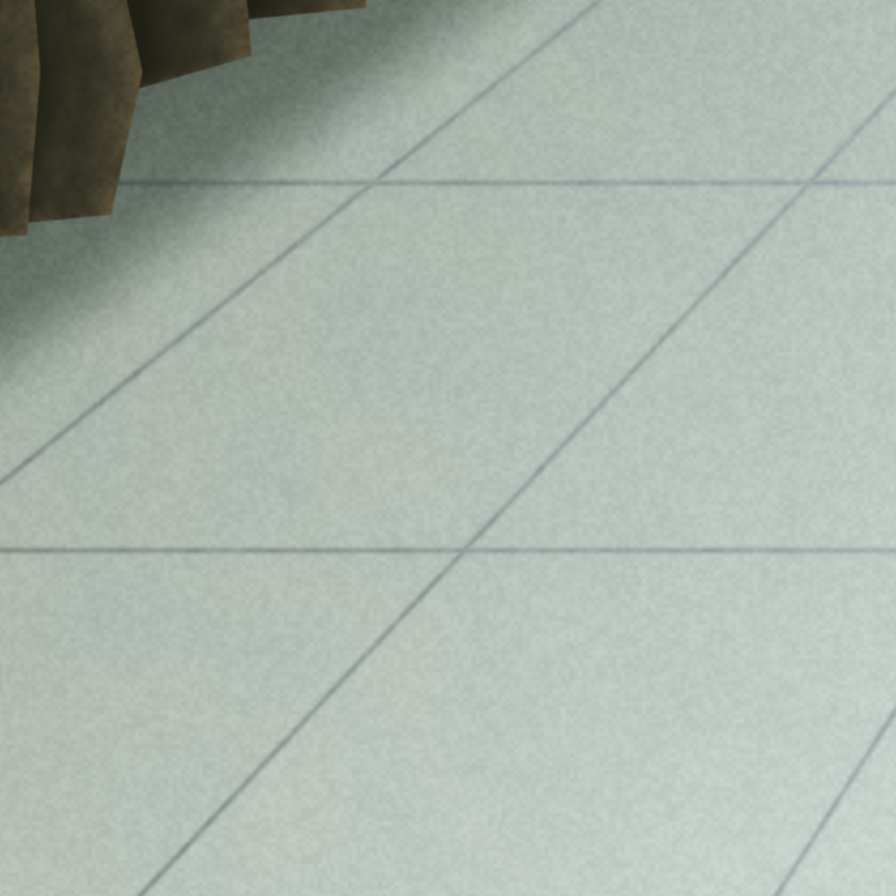
A three.js fragment shader for this texture:

```glsl
// Pale stone floor tiles receding in perspective, with a soft shadow and the
// hem of a pleated brown cloth at the upper left. The tile grid comes from a
// projective mapping; grain is value noise, stains are layered sines.
varying vec2 vUv;

// Floor projection: lines meet far above the canvas
const vec2  VANISH      = vec2(2.4206, 2.4115);
const float COL_OFFSET  = 0.939;
const float COL_STEP    = 0.298;
const float ROW_OFFSET  = 0.4936;
const float ROW_STEP    = 0.1253;
const float LENS_BEND   = 0.012;
const float JOINT_WIDTH = 0.0036;
const float JOINT_DEPTH = 0.72;

// Surface
const float GRAIN_SCALE  = 210.0;
const float GRAIN_AMOUNT = 0.065;
const vec3 STONE_DIM    = vec3(0.63, 0.675, 0.64);
const vec3 STONE_BRIGHT = vec3(0.80, 0.845, 0.825);
const vec3 STAIN_TINT   = vec3(0.012, 0.002, -0.018);
const vec3 JOINT_DARK   = vec3(0.43, 0.47, 0.46);
const vec3 JOINT_PALE   = vec3(0.57, 0.61, 0.64);
const vec3 SHADOW_TINT  = vec3(0.60, 0.635, 0.61);

// Cloth folds, front to back: right edge, side taper, drop, rise of the hem
const vec4 FOLD_EDGE  = vec4(0.045, 0.159, 0.282, 0.413);
const vec4 FOLD_TAPER = vec4(0.08, 0.22, 0.08, 0.06);
const vec4 FOLD_DROP  = vec4(0.262, 0.236, 0.062, 0.008);
const vec4 FOLD_RISE  = vec4(0.05, 0.10, 0.29, 0.10);
const float FOLD_WIDTH = 0.125;
const vec3 CLOTH_DARK  = vec3(0.12, 0.12, 0.085);
const vec3 CLOTH_MID   = vec3(0.29, 0.275, 0.20);
const vec3 CLOTH_RIM   = vec3(0.40, 0.34, 0.22);

float hash(vec2 p) {
  vec3 q = fract(vec3(p.xyx) * 0.1031);
  q += dot(q, q.yzx + 33.33);
  return fract((q.x + q.y) * q.z);
}

float noise(vec2 p) {
  vec2 i = floor(p), f = fract(p);
  f = f * f * (3.0 - 2.0 * f);
  return mix(mix(hash(i), hash(i + vec2(1.0, 0.0)), f.x),
             mix(hash(i + vec2(0.0, 1.0)), hash(i + 1.0), f.x), f.y);
}

// Broad, cloudy variation in -1..1
float stains(vec2 p) {
  float a = sin(p.x * 9.0 + 2.0 * sin(p.y * 7.0 + 0.6));
  float b = sin(p.y * 15.0 - p.x * 8.0 + 1.5 * sin(p.x * 11.0));
  return 0.6 * a * b + 0.4 * sin(p.x * 23.0 + p.y * 19.0 + 2.0 * a);
}

float joint(float dist) {
  return exp(-dist * dist / (JOINT_WIDTH * JOINT_WIDTH));
}

vec3 floorColor(vec2 p) {
  // Canvas to tile coordinates
  float depth = VANISH.y - p.y;
  float slope = (p.x - VANISH.x) / depth;
  float col = (slope + COL_OFFSET) / COL_STEP;
  col += LENS_BEND * col * col;
  float row = (1.0 / depth - ROW_OFFSET) / ROW_STEP;

  // Light grows toward the lower right, each tile slightly different
  float light = -0.05 + 0.45 * p.x + 0.5 * (1.0 - p.y);
  light += 0.04 * (hash(floor(vec2(col, row)) + 20.0) - 0.5);
  float cloud = stains(p);
  vec3 c = mix(STONE_DIM, STONE_BRIGHT, clamp(light + 0.035 * cloud, 0.0, 1.0));
  c += STAIN_TINT * (0.5 + 0.5 * cloud) * (1.0 - p.x);

  // Joints, measured across the line in canvas units
  float colDist = abs(col - floor(col + 0.5)) * COL_STEP * depth;
  colDist /= sqrt(1.0 + slope * slope);
  float rowDist = abs(row - floor(row + 0.5)) * ROW_STEP * depth * depth;
  float line = max(joint(colDist), joint(rowDist));
  float wear = 0.85 + 0.3 * (noise(p * 60.0) - 0.5);
  c = mix(c, mix(JOINT_DARK, JOINT_PALE, p.x), line * wear * JOINT_DEPTH);

  // Soft shadow, deeper near the cloth
  float inside = (p.y - 0.59 - 0.75 * p.x) / 1.25 + 0.006 * cloud;
  c *= mix(vec3(1.0), SHADOW_TINT, smoothstep(-0.06, 0.065, inside));
  c *= 1.0 - 0.2 * smoothstep(0.06, 0.22, inside);

  // Fine grain at two sizes
  float grain = 0.65 * noise(p * GRAIN_SCALE)
              + 0.35 * noise(p.yx * GRAIN_SCALE * 0.53 + 7.0) - 0.5;
  return c + grain * GRAIN_AMOUNT;
}

vec3 addCloth(vec3 c, vec2 p) {
  float down = 1.0 - p.y;
  float mottle = 0.6 * noise(p * vec2(75.0, 45.0)) + 0.4 * noise(p * 170.0);
  for (int n = 0; n < 4; n++) {
    int i = 3 - n;
    float edge = FOLD_EDGE[i] - FOLD_TAPER[i] * abs(down - 0.08);
    float across = (edge - p.x) / FOLD_WIDTH;
    float hem = FOLD_DROP[i] + FOLD_RISE[i] * (FOLD_EDGE[i] - p.x);
    float cover = smoothstep(-0.002, 0.002, edge - p.x)
                * smoothstep(-0.002, 0.002, hem - down);
    float body = smoothstep(1.05, 0.25, across) * (0.55 + 0.6 * mottle);
    body *= 0.8 + 0.2 * sin(across * 9.0 + down * 8.0);
    vec3 fold = mix(CLOTH_DARK, CLOTH_MID, body);
    float rim = exp(-across * 13.0) + 0.45 * exp(-abs(hem - down) * 160.0);
    fold = mix(fold, CLOTH_RIM, clamp(rim, 0.0, 1.0) * mottle);
    c = mix(c, fold, cover);
  }
  return c;
}

void main() {
  gl_FragColor = vec4(addCloth(floorColor(vUv), vUv), 1.0);
}
```
